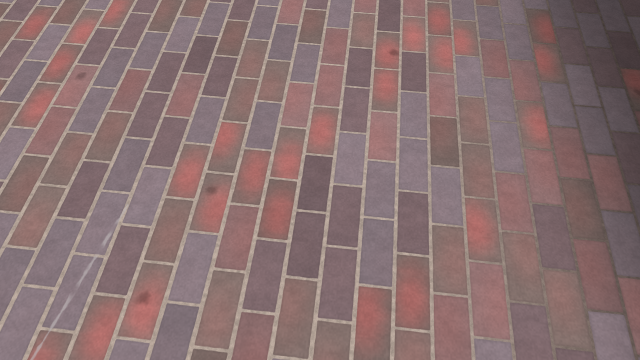
Write a Shadertoy shader that draws this texture.

```glsl
// Worn clay paving in running bond, seen at a slant: columns converge far above the canvas.
// Each point is projected to ground cells; a rounded box cuts each brick from the mortar,
// and hashes choose its clay, soft red firing, stains and chipped edges.

// Projection, in units of canvas height
const float VANISH_X = 1.157;
const float HORIZON_Y = 2.449;
const float COLUMN_SCALE = 0.0463;
const float ROW_SCALE = 24.39;
const float ROW_TILT = 0.055;
const vec2 GRID_OFFSET = vec2(0.6, -0.305);

// Brick shape, in column widths
const float BRICK_LENGTH = 1.9;
const float CORNER = 0.03;
const vec2 JOINT_LEFT = vec2(0.062, 0.037);
const vec2 JOINT_RIGHT = vec2(0.040, 0.028);
const float CHIPPING = 0.025;

// Clay and mortar colours
const vec3 SLATE = vec3(0.530, 0.470, 0.498);
const vec3 PLUM = vec3(0.480, 0.400, 0.415);
const vec3 BROWN = vec3(0.505, 0.432, 0.415);
const vec3 ROSE = vec3(0.575, 0.448, 0.448);
const vec3 FLAME = vec3(0.685, 0.425, 0.412);
const vec3 MORTAR_LIGHT = vec3(0.710, 0.645, 0.600);
const vec3 MORTAR_DARK = vec3(0.470, 0.410, 0.385);
const vec3 SALT = vec3(0.730, 0.700, 0.705);

// Salt streak and corner shadow
const vec2 STREAK_TOP = vec2(0.355, 0.43);
const vec2 STREAK_END = vec2(0.075, -0.02);
const float STREAK_WIDTH = 0.007;
const float SHADOW = 0.42;

float hash(vec2 p) {
    vec3 q = fract(p.xyx * 0.1031);
    q += dot(q, q.yzx + 33.33);
    return fract((q.x + q.y) * q.z);
}

float noise(vec2 p) {
    vec2 i = floor(p), f = fract(p);
    f = f * f * (3.0 - 2.0 * f);
    return mix(mix(hash(i), hash(i + vec2(1, 0)), f.x),
               mix(hash(i + vec2(0, 1)), hash(i + vec2(1, 1)), f.x), f.y);
}

float fbm(vec2 p) {
    float sum = 0.0, amp = 0.5;
    for (int i = 0; i < 4; i++) {
        sum += amp * noise(p);
        p = p * 2.07 + 13.7;
        amp *= 0.5;
    }
    return sum;
}

float roundedBox(vec2 p, vec2 halfSize, float radius) {
    vec2 q = abs(p) - halfSize + radius;
    return length(max(q, 0.0)) + min(max(q.x, q.y), 0.0) - radius;
}

float segmentDistance(vec2 p, vec2 a, vec2 b) {
    vec2 ab = b - a;
    return length(p - a - ab * clamp(dot(p - a, ab) / dot(ab, ab), 0.0, 1.0));
}

// Clay of one brick; local is measured from its centre in column widths
vec3 brickColor(vec2 id, vec2 local, vec2 ground) {
    float kind = hash(id + 41.0);
    vec3 clay = kind < 0.34 ? SLATE : kind < 0.50 ? PLUM : kind < 0.67 ? BROWN : kind < 0.83 ? ROSE : BROWN;

    // Wide, soft red firing, strongest on the last kind
    vec2 bloomAt = vec2(hash(id + 7.0) - 0.5, hash(id + 19.0) - 0.5) * vec2(0.5, 0.9);
    vec2 away = (local - bloomAt) * vec2(1.2, 0.75);
    float bands = fbm(ground * vec2(1.2, 4.0)) - 0.47;
    float bloom = 1.0 - smoothstep(0.05, 1.0, length(away) + 0.25 * bands);
    float strength = kind > 0.83 ? 1.0 : kind > 0.50 ? 0.30 : 0.04;
    clay = mix(clay, FLAME, bloom * strength);

    // Tone, mottling and grain
    clay *= 0.93 + 0.12 * hash(id + 63.0);
    clay *= 0.94 + 0.13 * fbm(ground * vec2(3.0, 5.0));
    clay *= 0.965 + 0.07 * noise(ground * 22.0);

    // Occasional dark stain
    vec2 stainAt = vec2(hash(id + 3.0) - 0.5, hash(id + 5.0) - 0.5) * vec2(0.5, 1.0);
    float stain = 1.0 - smoothstep(0.04, 0.24, length(local - stainAt) + 0.12 * (noise(ground * 9.0) - 0.5));
    return clay * (1.0 - 0.2 * stain * step(0.97, hash(id + 87.0)));
}

void mainImage(out vec4 fragColor, in vec2 fragCoord) {
    vec2 p = fragCoord / iResolution.y;

    // Project onto the ground
    float depth = HORIZON_Y - p.y;
    float columnWidth = COLUMN_SCALE * depth;
    float across = (p.x - VANISH_X) / columnWidth;
    vec2 grid = vec2(across, ROW_SCALE / depth + ROW_TILT * across) + GRID_OFFSET;
    vec2 ground = grid * vec2(1.0, BRICK_LENGTH);
    float pixel = 1.0 / (columnWidth * iResolution.y);

    // Running bond: every second column slides by half a brick
    grid.y -= 0.5 * mod(floor(grid.x), 2.0);
    vec2 id = floor(grid);
    vec2 local = (fract(grid) - 0.5) * vec2(1.0, BRICK_LENGTH);
    float side = smoothstep(0.7, 1.65, p.x);
    vec2 halfSize = vec2(0.5, 0.5 * BRICK_LENGTH) - mix(JOINT_LEFT, JOINT_RIGHT, side);
    float edge = roundedBox(local, halfSize, CORNER) + CHIPPING * (fbm(ground * 7.0) - 0.47);

    // Mortar, then brick with a slightly dull rim
    vec3 mortar = mix(MORTAR_LIGHT, MORTAR_DARK, smoothstep(1.1, 1.75, p.x + 0.1 * p.y));
    mortar *= 0.84 + 0.30 * fbm(ground * 12.0);
    vec3 brick = brickColor(id, local, ground) * (1.0 - 0.06 * smoothstep(-0.07, 0.0, edge));
    vec3 color = mix(brick, mortar, smoothstep(-0.75 * pixel, 0.75 * pixel, edge));

    // Broken salt streak
    float streak = segmentDistance(p, STREAK_TOP, STREAK_END) + 0.012 * (fbm(p * 30.0) - 0.5);
    float salt = 1.0 - smoothstep(0.2 * STREAK_WIDTH, STREAK_WIDTH, streak);
    color = mix(color, SALT, salt * smoothstep(0.1, 0.6, noise(p * 30.0)) * 0.7);

    // Shadow in the upper right
    color *= 1.0 - SHADOW * smoothstep(1.42, 1.92, p.x + 0.35 * (p.y - 0.5));
    fragColor = vec4(color, 1.0);
}
```
